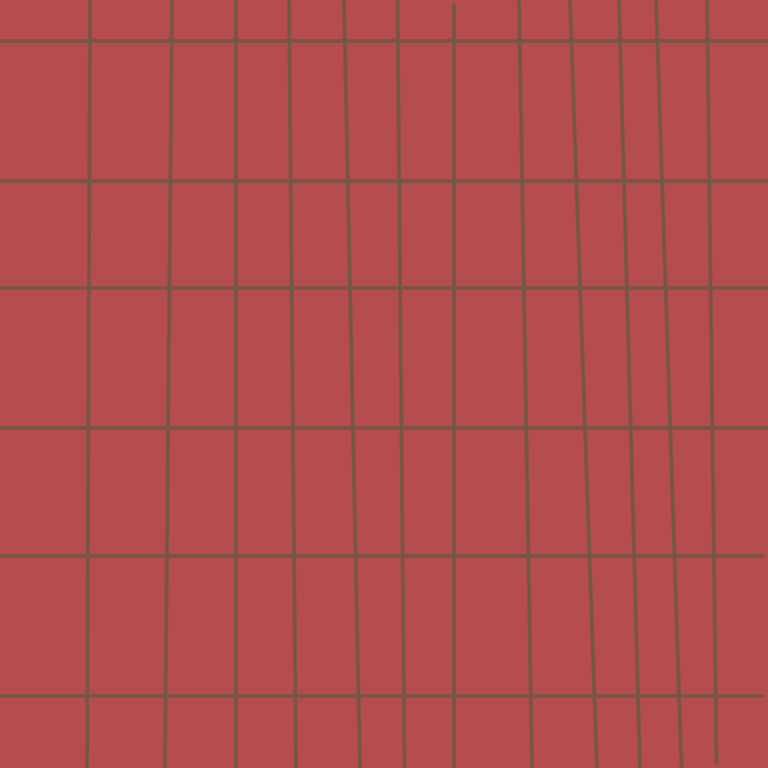
This pattern is drawn by a Shadertoy shader. Its source:

```glsl
// Draws an uneven grid of thin brown lines on a flat red ground: twelve slightly
// leaning uprights crossed by six level rows. Each line is a segment distance,
// the nearest one is kept, and its stroke is antialiased by the pixel size.

const vec3 GROUND = vec3(0.71, 0.302, 0.306);
const vec3 LINE = vec3(0.475, 0.333, 0.27);
const float HALF_WIDTH = 0.0025;
const float END_GAP = 0.0065; // inset of the few lines that stop short

const int UPRIGHTS = 12;
const int ROWS = 6;

// Where each upright meets the upper and lower edges, and the row heights
const float UPPER_X[UPRIGHTS] = float[](
    0.1172, 0.2240, 0.3073, 0.3763, 0.4479, 0.5176,
    0.5911, 0.6758, 0.7422, 0.8060, 0.8542, 0.9206);
const float LOWER_X[UPRIGHTS] = float[](
    0.1133, 0.2148, 0.3073, 0.3854, 0.4688, 0.5267,
    0.5911, 0.6927, 0.7773, 0.8333, 0.8874, 0.9329);
const float ROW_Y[ROWS] = float[](
    0.0938, 0.2760, 0.4427, 0.6250, 0.7643, 0.9466);

float segmentDistance(vec2 p, vec2 a, vec2 b) {
    vec2 ab = b - a;
    float t = clamp(dot(p - a, ab) / dot(ab, ab), 0.0, 1.0);
    return length(p - a - ab * t);
}

float uprightsDistance(vec2 p) {
    float nearest = 1.0;
    for (int i = 0; i < UPRIGHTS; i++) {
        float lowGap = i == UPRIGHTS - 1 ? END_GAP : 0.0;
        float highGap = i == 6 ? END_GAP : 0.0;
        vec2 low = vec2(LOWER_X[i], lowGap);
        vec2 high = vec2(UPPER_X[i], 1.0 - highGap);
        nearest = min(nearest, segmentDistance(p, low, high));
    }
    return nearest;
}

float rowsDistance(vec2 p) {
    float nearest = 1.0;
    for (int i = 0; i < ROWS; i++) {
        float gap = i < 2 ? END_GAP : 0.0; // the two lowest rows stop short
        vec2 left = vec2(0.0, ROW_Y[i]);
        vec2 right = vec2(1.0 - gap, ROW_Y[i]);
        nearest = min(nearest, segmentDistance(p, left, right));
    }
    return nearest;
}

// Coverage of a stroke, blended over one pixel at its edge
float stroke(float dist, float halfWidth, float pixel) {
    return clamp((halfWidth - dist) / pixel + 0.5, 0.0, 1.0);
}

void mainImage(out vec4 fragColor, in vec2 fragCoord) {
    vec2 p = fragCoord / iResolution.xy;
    float pixel = 1.0 / iResolution.y;

    float dist = min(uprightsDistance(p), rowsDistance(p));
    vec3 color = mix(GROUND, LINE, stroke(dist, HALF_WIDTH, pixel));
    fragColor = vec4(color, 1.0);
}
```
